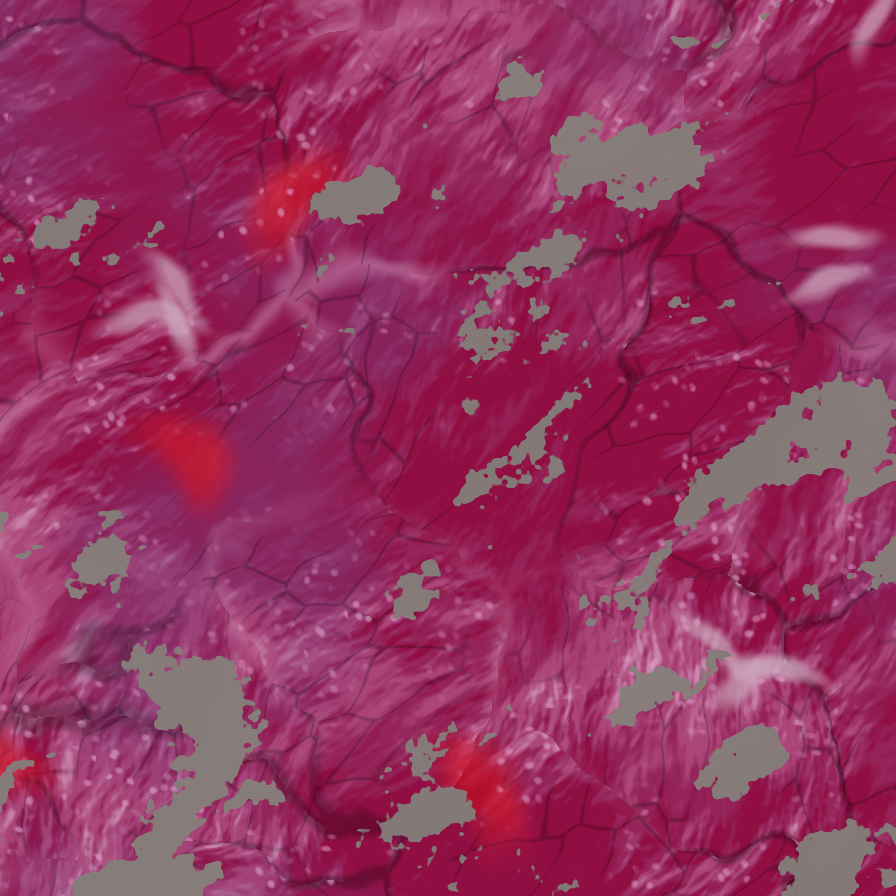
Give the GLSL for this texture, as a three.js fragment shader.

```glsl
#define BUNDLE_SCALE 3.6
#define FIBRE_SCALE vec2(13.0, 32.0)
#define GLINT_SCALE 78.0
#define PATCH_SCALE vec2(6.5, 12.0)
#define PATCH_LEVEL 0.668
#define RELIEF 1.7
#define DEEP vec3(0.565, 0.055, 0.26)
#define FLESH vec3(0.58, 0.14, 0.35)
#define PINK vec3(0.67, 0.27, 0.47)
#define PALE vec3(0.79, 0.53, 0.68)
#define SCARLET vec3(0.79, 0.11, 0.20)
#define GREY vec3(0.52, 0.48, 0.47)

varying vec2 vUv;

float hash(vec2 p) {
  vec3 q = fract(p.xyx * 0.1031);
  q += dot(q, q.yzx + 33.33);
  return fract((q.x + q.y) * q.z);
}

mat2 turn(float a) {
  return mat2(cos(a), -sin(a), sin(a), cos(a));
}

float noise(vec2 p) {
  vec2 i = floor(p), f = fract(p);
  f = f * f * (3.0 - 2.0 * f);
  return mix(mix(hash(i), hash(i + vec2(1, 0)), f.x),
             mix(hash(i + vec2(0, 1)), hash(i + vec2(1, 1)), f.x), f.y);
}

float fbm(vec2 p) {
  float sum = 0.0, amp = 0.53;
  for (int i = 0; i < 4; i++) {
    sum += amp * noise(p);
    p = turn(0.3) * p * 2.03 + 17.0;
    amp *= 0.5;
  }
  return sum;
}

// Cellular noise: nearest distance, gap to the second nearest, cell id
vec3 cells(vec2 p) {
  vec2 base = floor(p);
  float near = 9.0, next = 9.0, id = 0.0;
  for (int y = -1; y <= 1; y++)
  for (int x = -1; x <= 1; x++) {
    vec2 c = base + vec2(x, y);
    float d = length(c + vec2(hash(c + 40.0), hash(c + 91.0)) - p);
    if (d < near) { next = near; near = d; id = hash(c + 7.0); }
    else next = min(next, d);
  }
  return vec3(near, next - near, id);
}

// Soft bent blob with a hashed place and direction
float streak(vec2 p, float seed, vec2 size) {
  vec2 centre = vec2(hash(vec2(seed, 3.0)), hash(vec2(seed, 8.0)));
  vec2 q = turn(hash(vec2(seed, 5.0)) * 2.4 - 1.2) * (p - centre);
  q.y += 3.0 * q.x * q.x;
  return smoothstep(1.0, 0.25, length(q / size));
}

void main() {
  vec2 p = vUv;
  vec2 ripple = vec2(noise(p * 23.0), noise(p * 23.0 + 60.0)) - 0.5;
  vec2 warp = vec2(fbm(p * 5.0), fbm(p * 5.0 + 30.0)) - 0.5;
  vec2 bent = p + 0.2 * warp + 0.012 * ripple;

  // Muscle bundles, each with its own fibre direction
  vec3 bundle = cells(bent * BUNDLE_SCALE + 5.0);
  mat2 grain = turn(0.4 + 1.1 * bundle.z);
  vec2 fibre = grain * (p + 0.06 * warp) * FIBRE_SCALE.x;
  fibre.y *= FIBRE_SCALE.y / FIBRE_SCALE.x;
  float height = fbm(fibre);
  float slope = height - fbm(fibre + vec2(0.05, 0.13));
  float broad = fbm(p * 4.0 + 11.0);
  float wet = smoothstep(0.38, 0.62, fbm(p * 6.5 + 70.0));

  // Flesh tones
  float tone = 0.47 + 0.75 * (broad - 0.5) + 0.4 * (height - 0.5)
             + RELIEF * slope * (0.4 + 0.8 * wet) + 0.07 * (wet - 0.5);
  vec3 col = mix(DEEP, FLESH, smoothstep(0.34, 0.50, tone));
  col = mix(col, PINK, smoothstep(0.50, 0.66, tone));
  col = mix(col, PALE, smoothstep(0.68, 0.95, tone));
  col = mix(col, vec3(0.50, 0.22, 0.46), 0.5 * smoothstep(0.54, 0.75, fbm(p * 3.0 + 44.0)));

  // Membranes and dark creases along the seams
  float seam = noise(p * 7.0 + 20.0);
  col = mix(col, PALE, 0.5 * smoothstep(0.13, 0.0, bundle.y) * smoothstep(0.42, 0.85, seam));
  col *= 1.0 - 0.25 * smoothstep(0.045, 0.01, bundle.y) * smoothstep(0.6, 0.3, seam);
  vec3 crack = cells((grain * (p + 0.05 * warp + 0.012 * ripple)) * vec2(9.0, 19.0));
  col *= 1.0 - 0.22 * smoothstep(0.07, 0.0, crack.y) * smoothstep(0.45, 0.7, noise(p * 11.0));

  // Scarlet areas and whitish fat
  for (int i = 0; i < 13; i++) {
    float seed = float(i) * 3.7 + 2.0;
    vec2 q = p + 0.07 * warp + 0.018 * ripple;
    if (i < 4) col = mix(col, SCARLET + 0.2 * (height - 0.5), 0.8 * streak(q, seed, vec2(0.10, 0.055)));
    else col = mix(col, vec3(0.80, 0.65, 0.74), 0.75 * streak(q, seed, vec2(0.075, 0.02)));
  }

  // Wet glints
  vec3 spot = cells(grain * (p + 0.012 * ripple) * GLINT_SCALE * vec2(1.0, 0.8));
  float glint = smoothstep(0.42, 0.12, spot.x) * smoothstep(0.62, 0.9, spot.z);
  col = mix(col, vec3(0.86, 0.62, 0.78), 0.65 * glint * wet * smoothstep(0.38, 0.56, height));

  // Flat grey patches with ragged edges
  vec2 slanted = turn(0.6) * (p + 0.07 * warp) * PATCH_SCALE.x;
  slanted.y *= PATCH_SCALE.y / PATCH_SCALE.x;
  float ragged = fbm(slanted + 3.0) + 0.07 * (noise(p * 95.0) - 0.5) + 0.05 * (noise(p * 190.0) - 0.5);
  float patchMask = smoothstep(PATCH_LEVEL - 0.006, PATCH_LEVEL + 0.006, ragged);
  col = mix(col, GREY + 0.04 * (broad - 0.5), patchMask);

  gl_FragColor = vec4(col, 1.0);
}
```
